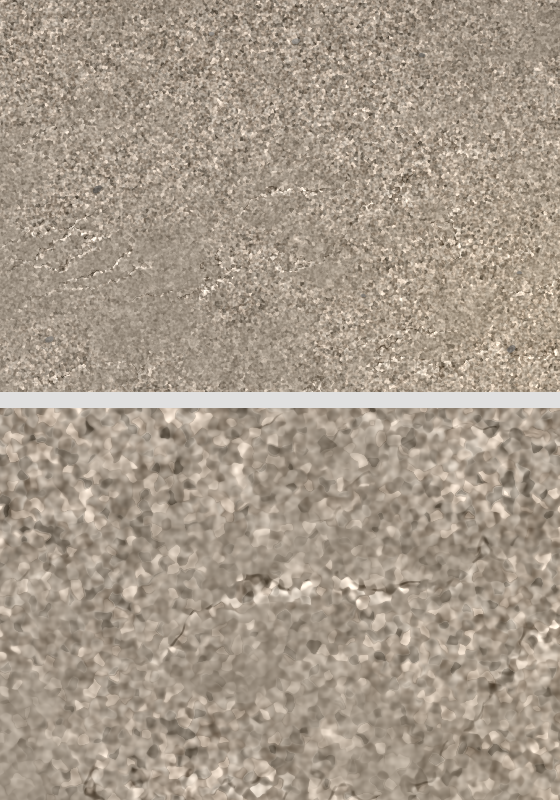
Top: the whole. Bottom: its middle third, enlarged.
Reproduce this texture procedurally as a WebGL 2 fragment shader.

```glsl
#version 300 es
precision highp float;

uniform vec2 u_resolution;
out vec4 outColor;

// Lengths are in canvas heights
const vec3 MUD_COLOR = vec3(0.622, 0.576, 0.520);
const vec3 GRIT_COLOR = vec3(0.648, 0.596, 0.538);
const vec3 SUN_TINT = vec3(0.040, 0.030, 0.010);
const vec3 PEBBLE_COLOR = vec3(0.47, 0.455, 0.435);
const float FINE_GRAINS = 142.0;
const float COARSE_GRAINS = 80.0;
const float DUST_SCALE = 150.0;
const float FINE_CONTRAST = 0.27;
const float COARSE_CONTRAST = 0.14;
const float DUST_CONTRAST = 0.22;
const float MUD_CONTRAST = 0.42;
const float GRAIN_WARP = 0.0035;
const float SEAM_FREQUENCY = 8.0;
const float SEAM_WIDTH = 0.0042;
const float SEAM_SHADOW = 0.20;
const float SEAM_GLINT = 0.16;
const float PEBBLE_GRID = 5.0;
const float PEBBLE_CHANCE = 0.28;

vec2 hash2(vec2 p) {
  vec3 h = fract(p.xyx * vec3(0.1031, 0.1030, 0.0973));
  h += dot(h, h.yzx + 33.33);
  return fract((h.xx + h.yz) * h.zy);
}

float cornerSlope(vec2 cell, vec2 offset) {
  float angle = 6.28319 * hash2(cell).x;
  return dot(vec2(cos(angle), sin(angle)), offset);
}

float gradientNoise(vec2 p) {
  vec2 cell = floor(p), f = p - cell;
  vec2 u = f * f * f * (f * (f * 6.0 - 15.0) + 10.0);
  vec2 e = vec2(1.0, 0.0);
  float low = mix(cornerSlope(cell, f), cornerSlope(cell + e, f - e), u.x);
  float high = mix(cornerSlope(cell + e.yx, f - e.yx), cornerSlope(cell + 1.0, f - 1.0), u.x);
  return mix(low, high, u.y);
}

float fbm(vec2 p) {
  float sum = 0.0, amplitude = 1.0;
  for (int i = 0; i < 5; i++) {
    sum += amplitude * gradientNoise(p);
    p = p * 2.1 + 17.3;
    amplitude *= 0.72;
  }
  return sum;
}

// Two random values per grain, blended softly across cell borders
vec2 grains(vec2 p) {
  vec2 cell = floor(p), f = p - cell, sum = vec2(0.0);
  float total = 0.0;
  for (int y = -1; y <= 1; y++) {
    for (int x = -1; x <= 1; x++) {
      vec2 o = vec2(x, y);
      vec2 d = o + hash2(cell + o) - f;
      float weight = exp(-7.0 * dot(d, d));
      sum += weight * hash2(cell + o + 371.0);
      total += weight;
    }
  }
  return sum / total;
}

mat2 rotation(float angle) {
  float c = cos(angle), s = sin(angle);
  return mat2(c, -s, s, c);
}

// Signed distance to the nearest of a family of wandering ridges
float seamDistance(vec2 p, float angle, float seed) {
  vec2 q = rotation(angle) * p + seed;
  float phase = q.y * SEAM_FREQUENCY + 1.4 * gradientNoise(q * vec2(1.7, 3.0))
    + 0.6 * gradientNoise(q * vec2(6.0, 9.0)) + 0.25 * gradientNoise(q * 25.0)
    + 0.14 * gradientNoise(q * 70.0);
  return (fract(phase) - 0.5) / SEAM_FREQUENCY;
}

float bump(vec2 p, vec2 center, vec2 size) {
  vec2 d = (p - center) / size;
  return exp(-dot(d, d));
}

void main() {
  vec2 p = gl_FragCoord.xy / u_resolution.y;

  // Gritty and muddy areas
  float patches = 0.56 + 0.62 * fbm(rotation(0.25) * p * vec2(3.2, 5.5) + 4.0);
  patches += 0.30 * smoothstep(0.5, 0.9, p.y) + 0.25 * bump(p, vec2(1.35, 0.25), vec2(0.4));
  patches -= 0.50 * bump(p, vec2(0.15, 0.22), vec2(0.30, 0.17));
  patches -= 0.55 * bump(p, vec2(1.36, 0.88), vec2(0.20, 0.12));
  float rough = smoothstep(0.05, 0.95, patches);

  // Broken ridges: a shadow line and a strip of loose grit
  float shadow = 0.0, grit = 0.0;
  for (int i = 0; i < 2; i++) {
    float k = float(i);
    float d = seamDistance(p, 0.16 + 0.33 * k, 3.7 + 8.0 * k);
    float presence = smoothstep(-0.05, 0.3, gradientNoise(p * vec2(3.0, 5.0) + 9.0 + 21.0 * k));
    presence *= 1.0 - 0.85 * smoothstep(0.5, 0.9, p.y);
    shadow = max(shadow, presence * (1.0 - smoothstep(0.0005, SEAM_WIDTH, abs(d))));
    grit = max(grit, presence * exp(-pow((d + 0.007) / 0.008, 2.0)));
  }
  rough = max(rough, 0.9 * grit);

  // Grains, pale chips and pits
  vec2 warp = vec2(gradientNoise(p * 130.0 + 5.0), gradientNoise(p * 130.0 + 83.0));
  vec2 ground = p + GRAIN_WARP * warp;
  vec2 fine = grains(ground * FINE_GRAINS);
  vec2 coarse = grains(rotation(0.4) * ground * COARSE_GRAINS + 40.0);
  float dust = gradientNoise(p * DUST_SCALE + 11.0);
  float tone = FINE_CONTRAST * (fine.x - 0.5) + COARSE_CONTRAST * (coarse.x - 0.5);
  tone += DUST_CONTRAST * dust;
  tone += 0.15 * smoothstep(0.68, 0.88, fine.y) - 0.12 * (1.0 - smoothstep(0.08, 0.25, fine.y));
  tone *= mix(MUD_CONTRAST, 1.0, rough);
  tone += 0.022 * fbm(p * 9.0) - 0.025 * smoothstep(0.6, 1.0, p.y);
  tone -= SEAM_SHADOW * shadow * smoothstep(0.3, 0.65, coarse.y + 0.5 * dust);
  tone += SEAM_GLINT * grit * smoothstep(0.45, 0.75, fine.x + 0.3 * dust);

  vec3 color = mix(MUD_COLOR, GRIT_COLOR, rough) + tone;
  color += (fine.y - 0.5) * rough * vec3(0.03, 0.0, -0.02);
  color += SUN_TINT * bump(p, vec2(1.4, 0.2), vec2(0.5, 0.4));

  // Sparse pebbles
  vec2 cell = floor(p * PEBBLE_GRID);
  vec2 place = hash2(cell + 113.0), kind = hash2(cell + 57.0);
  vec2 q = rotation(kind.y - 0.3) * (p - (cell + 0.2 + 0.6 * place) / PEBBLE_GRID);
  float radius = mix(0.006, 0.013, kind.y);
  float edge = length(q * vec2(1.0, 1.6)) - radius + 0.003 * gradientNoise(p * 90.0);
  float present = step(kind.x, PEBBLE_CHANCE);
  float rim = 1.0 - smoothstep(0.0, 0.004, abs(edge + q.y * 0.3));
  color -= 0.12 * present * rim * (1.0 - smoothstep(-0.003, 0.001, q.y));
  vec3 stone = PEBBLE_COLOR + 0.2 * (place.x - 0.6) + 0.25 * tone;
  color = mix(color, stone, 0.85 * present * (1.0 - smoothstep(-0.002, 0.002, edge)));

  outColor = vec4(clamp(color, 0.0, 1.0), 1.0);
}
```
